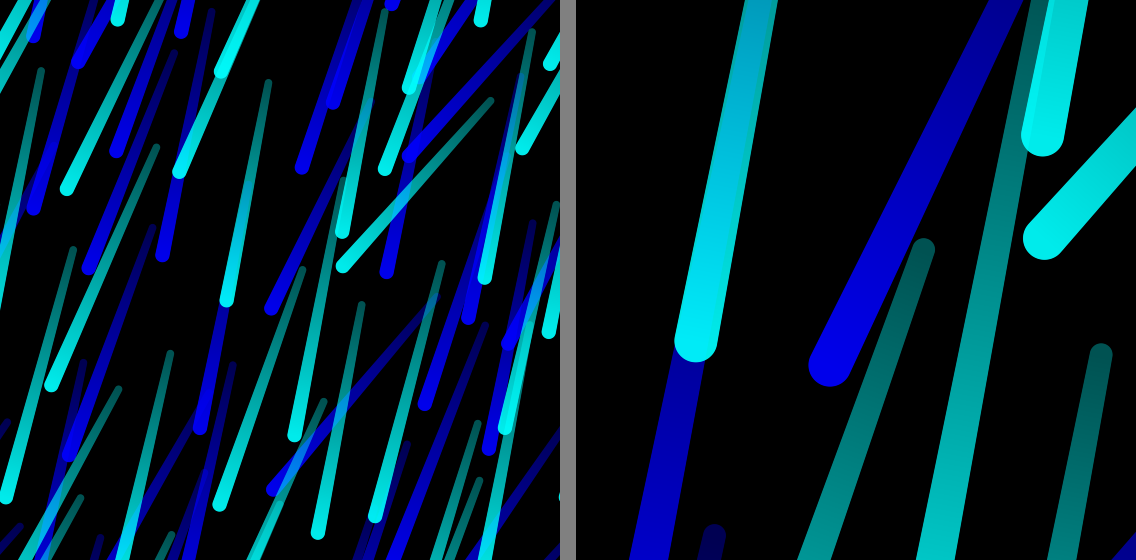
Left, the full canvas; right, a detail of the centre.
Give the GLSL for this pattern, as a Shadertoy shader.

```glsl
// Slanted rain of cyan and blue streaks on black, each fading and thinning
// from a bright round head up to a dim tail. Streaks sit on a jittered grid,
// wrap around the unit tile and are blended with the screen mode.

const ivec2 GRID = ivec2(6, 7);
const vec3 CYAN = vec3(0.0, 1.0, 1.0);
const vec3 BLUE = vec3(0.0, 0.0, 1.0);

float hash(vec2 p) {
    return fract(sin(dot(p, vec2(127.1, 311.7))) * 43758.55);
}

// Tapered capsule centred on the origin: x = signed distance, y = 0 tail .. 1 head
vec2 streak(vec2 p, vec2 dir, float len) {
    float along = clamp(0.5 - dot(p, dir) / len, 0.0, 1.0);
    float dist = length(p - dir * len * (0.5 - along));
    return vec2(dist - mix(0.0068, 0.0128, along), along);
}

void mainImage(out vec4 fragColor, in vec2 fragCoord) {
    vec2 uv = fragCoord / iResolution.xy;
    float pixel = 1.0 / min(iResolution.x, iResolution.y);
    vec3 color = vec3(0.0);

    for (int row = 0; row < GRID.y; row++)
    for (int col = 0; col < GRID.x; col++) {
        vec2 cell = vec2(col, row);
        bool isCyan = ((col + row) & 1) == 0;

        // Random centre, slant from the vertical and length
        vec2 jitter = vec2(hash(cell + 3.7), hash(cell + 17.3));
        vec2 center = (cell + jitter) / vec2(GRID);
        float slant = 0.19 + 0.55 * pow(hash(cell + 41.9), isCyan ? 4.0 : 2.0);
        float len = mix(0.39, 0.48, hash(cell + 73.1));

        // Shortest wrapped offset keeps the tile seamless
        vec2 offset = fract(uv - center + 0.5) - 0.5;
        vec2 s = streak(offset, vec2(sin(slant), cos(slant)), len);

        // Screen blend, brightest at the head
        float mask = 1.0 - smoothstep(-0.6 * pixel, 0.6 * pixel, s.x);
        vec3 light = (isCyan ? CYAN : BLUE) * mix(0.32, 0.92, s.y) * mask;
        color = 1.0 - (1.0 - color) * (1.0 - light);
    }
    fragColor = vec4(color, 1.0);
}
```
